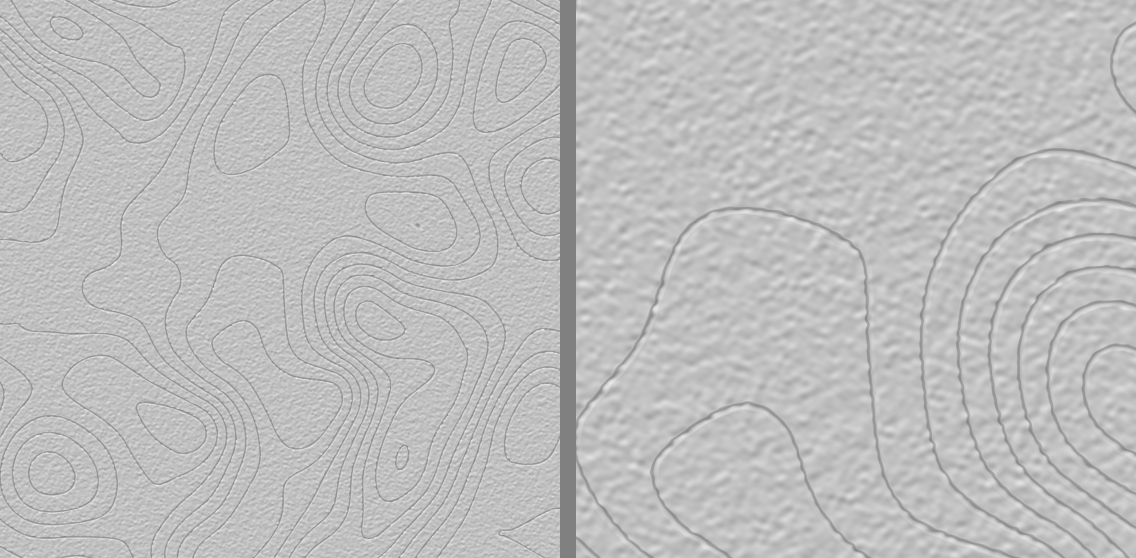
Left, the full canvas; right, a detail of the centre.
A Shadertoy shader for this pattern:

```glsl
// Topographic contour lines engraved into softly embossed grey paper.

// Integer hash of a lattice cell, giving 0..1
float hash(ivec2 cell) {
    uvec2 q = uvec2(cell) * uvec2(1597334673u, 3812015801u);
    uint h = (q.x ^ q.y) * 1597334673u;
    h = (h ^ (h >> 15)) * 2246822519u;
    h ^= h >> 13;
    return float(h >> 8) / 16777216.0;
}

// Smooth value noise
float noise(vec2 p) {
    ivec2 cell = ivec2(floor(p));
    vec2 f = fract(p);
    f = f * f * (3.0 - 2.0 * f);
    return mix(mix(hash(cell), hash(cell + ivec2(1, 0)), f.x),
               mix(hash(cell + ivec2(0, 1)), hash(cell + ivec2(1, 1)), f.x), f.y);
}

// Terrain height, measured in contour intervals
float terrain(vec2 p) {
    vec2 q = mat2(0.87, 0.5, -0.5, 0.87) * p;
    return 8.5 * noise(q * 5.6 + 17.0) + 1.3 * noise(q * 10.5 + 43.0);
}

vec2 terrainSlope(vec2 p) {
    vec2 e = vec2(0.001, 0.0);
    return vec2(terrain(p + e.xy) - terrain(p - e.xy),
                terrain(p + e.yx) - terrain(p - e.yx)) / (2.0 * e.x);
}

// Fine paper fibres, two turned layers so that no lattice shows
float fibre(vec2 p) {
    vec2 left = mat2(0.94, 0.34, -0.34, 0.94) * p;
    vec2 right = mat2(0.91, -0.41, 0.41, 0.91) * p;
    return 0.7 * (noise(left * vec2(190.0, 260.0) + 90.0)
                + noise(right * vec2(190.0, 260.0) + 700.0));
}

void mainImage(out vec4 fragColor, in vec2 fragCoord) {
    vec2 p = fragCoord / iResolution.y;
    float pixel = 1.0 / iResolution.y;
    vec2 toLight = normalize(vec2(-0.35, 1.0));

    // Paper grain lit from above
    vec2 bump = toLight * 0.0017;
    float grain = fibre(p - bump) - fibre(p + bump);
    float shade = 0.753 + 0.125 * grain;

    // Signed distance to the nearest contour, roughened by the grain
    vec2 slope = terrainSlope(p);
    float steepness = max(length(slope), 1.5);
    float dist = (fract(terrain(p)) - 0.5) / steepness + 0.0011 * grain;

    // Dark groove with a lit lip on the side away from the light
    float facing = dot(slope / steepness, toLight);
    float groove = 1.0 - smoothstep(0.0003, 0.001 + 0.7 * pixel, abs(dist));
    float lipDist = abs(dist * sign(facing) + 0.0028);
    float lip = 1.0 - smoothstep(0.0003, 0.0012 + 0.6 * pixel, lipDist);
    shade += 0.08 * lip * abs(facing);
    shade = mix(shade, 0.565 + 0.08 * grain, 0.85 * groove);

    fragColor = vec4(vec3(shade), 1.0);
}
```
